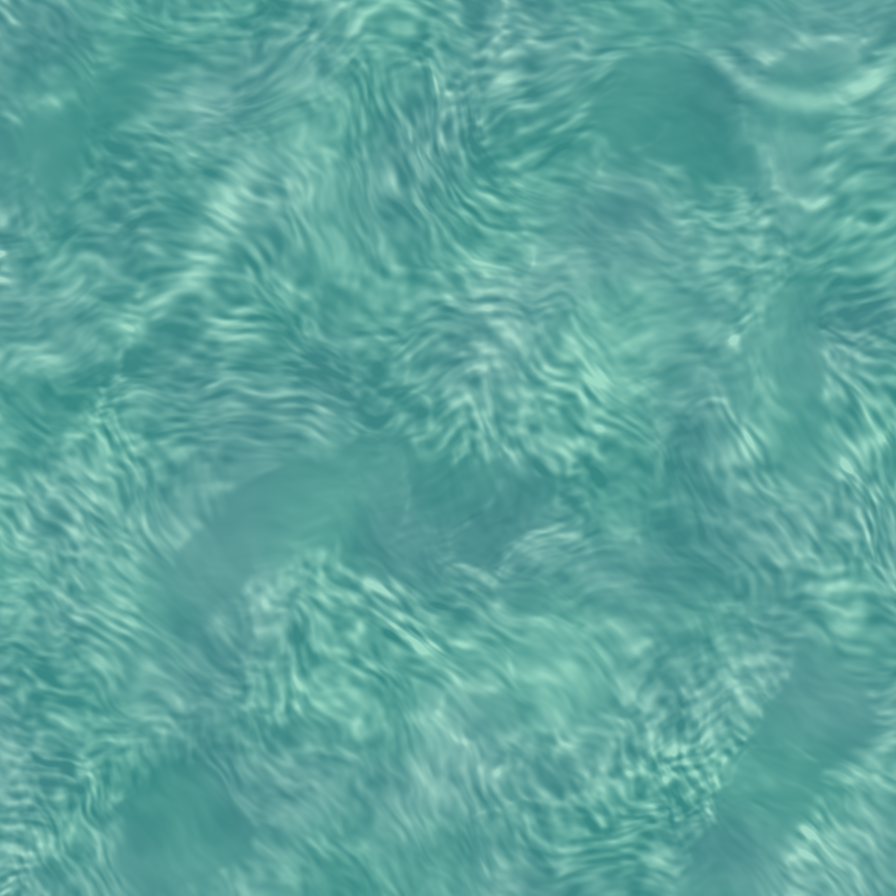
A WebGL 1 fragment shader for this texture:

```glsl
precision highp float;
// Shallow turquoise water seen from above: rippled patches, calm pools and bright crests.
uniform vec2 u_resolution;

const float TAU = 6.2831853;
const vec3 WATER_MEAN = vec3(0.380, 0.651, 0.620);
const vec3 WATER_STEP = vec3(0.074, 0.061, 0.049);
const vec3 SKY_TINT = vec3(0.010, -0.004, 0.004);

vec2 gradientAt(vec2 cell) {
  float turn = fract(sin(dot(cell, vec2(127.1, 311.7))) * 43758.545);
  return vec2(cos(TAU * turn), sin(TAU * turn));
}

// Gradient noise scaled to a standard deviation of about one.
float noise(vec2 p) {
  vec2 cell = floor(p);
  vec2 f = fract(p);
  vec2 w = f * f * f * (f * (f * 6.0 - 15.0) + 10.0);
  vec2 e = vec2(0.0, 1.0);
  float low = mix(dot(gradientAt(cell), f),
                  dot(gradientAt(cell + e.yx), f - e.yx), w.x);
  float high = mix(dot(gradientAt(cell + e.xy), f - e.xy),
                   dot(gradientAt(cell + e.yy), f - e.yy), w.x);
  return 4.7 * mix(low, high, w.y);
}

vec2 rotate(vec2 p, float angle) {
  float c = cos(angle);
  float s = sin(angle);
  return vec2(c * p.x + s * p.y, c * p.y - s * p.x);
}

vec2 warp(vec2 p, float frequency, float amount) {
  vec2 q = p * frequency;
  return p + amount * vec2(noise(q + 3.7), noise(q + 41.3));
}

// Short wavelets stretched along one direction, partly lined up in trains.
float wavelets(vec2 p, float angle, float seed) {
  vec2 q = rotate(p, angle);
  float grain = noise(q * vec2(33.0, 84.0) + seed);
  float glint = noise(q * vec2(62.0, 135.0) - seed);
  float phase = 1.3 * noise(q * vec2(14.0, 20.0) + seed);
  float train = sin(TAU * 54.0 * q.y + phase);
  return 0.75 * grain + 0.4 * glint + 0.5 * train * noise(q * vec2(11.0, 14.0) - seed);
}

// Each direction dominates in its own patches; the contrast stays even.
float ripples(vec2 p) {
  float sum = 0.0;
  float power = 0.0;
  for (int i = 0; i < 4; i++) {
    float k = float(i);
    float weight = exp(2.0 * noise(p * 3.6 + 17.3 * k + 5.1) - 0.35 * k);
    sum += weight * wavelets(p, 0.5 * k - 1.1, 31.7 * k + 9.2);
    power += weight * weight;
  }
  return sum / sqrt(power);
}

// Thin bright lines where a broad noise crosses zero.
float crests(vec2 p, float frequency, float width) {
  float level = noise(p * frequency + 63.4) / width;
  float patchMask = smoothstep(0.1, 1.5, noise(p * 3.1 + 88.6));
  return exp(-level * level) * patchMask;
}

// A curved swell: a few concentric bands that fade along the arc.
float swell(vec2 p, vec2 center, float radius, float width, vec2 facing) {
  vec2 d = p - center;
  float r = length(d);
  float offset = (r - radius) / width;
  float along = smoothstep(0.4, 0.85, dot(d, facing) / max(r, 0.001));
  return along * exp(-offset * offset) * cos(4.2 * offset);
}

void main() {
  vec2 p = gl_FragCoord.xy / min(u_resolution.x, u_resolution.y);
  vec2 bent = warp(p, 5.0, 0.009);
  vec2 curled = warp(bent, 19.0, 0.0026);

  // Broad light and dark areas, with a few flat pools between the rippled ones.
  vec2 ragged = warp(curled, 32.0, 0.004);
  float broad = 0.65 * noise(ragged * 4.1 + 12.9) + 0.65 * noise(ragged * 9.5 + 27.1);
  float pool = smoothstep(0.95, 1.35, noise(ragged * 4.6 + 71.5));
  float rough = (1.0 - 0.75 * pool) * clamp(0.85 + 0.22 * noise(bent * 4.5 + 50.2), 0.45, 1.3);
  float fine = ripples(curled);

  // Medium folds and bright lines.
  float folds = noise(rotate(curled, -0.6) * vec2(16.0, 32.0) + 33.8);
  float lines = crests(ragged, 4.3, 0.25) + 0.7 * crests(ragged + 0.37, 8.5, 0.28);
  vec2 swept = warp(p, 9.0, 0.004);
  float arcs = swell(swept, vec2(0.0, 0.88), 0.285, 0.05, vec2(0.5, -0.866))
             + swell(swept, vec2(0.9, 1.02), 0.135, 0.032, vec2(0.0, -1.0));

  float tone = 0.54 * broad - 0.95 * pool + 0.03;
  tone += 0.74 * rough * fine + 0.36 * folds * (1.0 - 0.6 * pool);
  tone += lines * (0.9 + 0.35 * fine) - 0.1 + 1.3 * arcs;
  tone += 0.08 * (tone * tone - 1.0);
  tone = clamp(tone, -1.9, 3.3);

  // Patches of slightly greyer sky reflection over the green water.
  float sky = clamp(noise(bent * 7.0 + 95.7), -1.5, 1.5);
  gl_FragColor = vec4(WATER_MEAN + WATER_STEP * tone + SKY_TINT * sky, 1.0);
}
```
